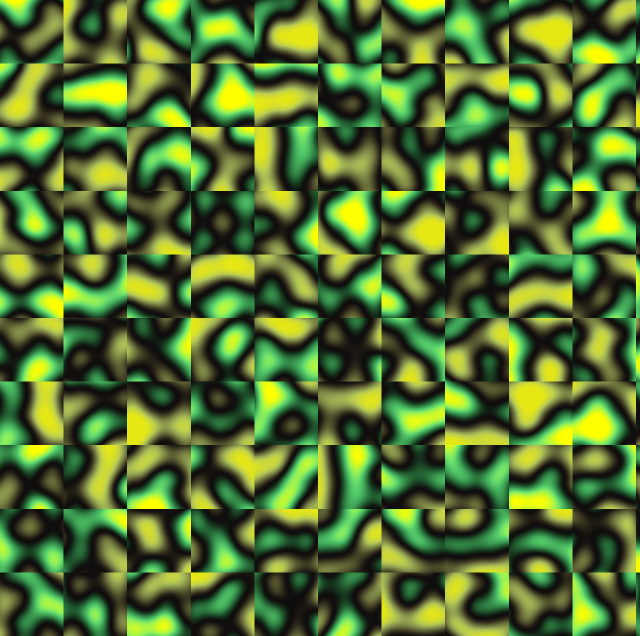
This pattern is drawn by a WebGL 1 fragment shader. Its source:

```glsl
precision highp float;
// Grid of square tiles, each a random window onto smooth noise with green and olive lobes.

uniform vec2 u_resolution;

float hash(vec2 p) {
  return fract(sin(dot(p, vec2(127.1, 311.7))) * 43758.5453);
}

// Dot product of a random unit gradient at a lattice corner with the offset from it
float cornerSlope(vec2 corner, vec2 offset) {
  float angle = 6.2832 * hash(corner);
  return dot(vec2(cos(angle), sin(angle)), offset);
}

float gradientNoise(vec2 p) {
  vec2 i = floor(p);
  vec2 f = fract(p);
  vec2 w = f * f * f * (f * (f * 6.0 - 15.0) + 10.0);
  vec2 e = vec2(1.0, 0.0);
  float low = mix(cornerSlope(i, f), cornerSlope(i + e.xy, f - e.xy), w.x);
  float high = mix(cornerSlope(i + e.yx, f - e.yx), cornerSlope(i + e.xx, f - e.xx), w.x);
  return mix(low, high, w.y);
}

// Positive lobes are vivid green, negative ones olive; both warm to yellow at the peak
vec3 lobeColor(float n) {
  float height = abs(n);
  float body = smoothstep(0.0, 0.38, height);
  float core = smoothstep(0.25, 0.52, height);
  vec3 dark = vec3(0.06, 0.05, 0.05);
  vec3 green = mix(dark, vec3(0.40, 0.93, 0.50), pow(vec3(body), vec3(1.25, 0.85, 0.95)));
  green = mix(green, vec3(1.0, 1.0, 0.0), core);
  vec3 olive = mix(dark, vec3(0.69, 0.78, 0.39), pow(vec3(body), vec3(0.9, 1.0, 1.0)));
  olive = mix(olive, vec3(0.90, 0.91, 0.08), core);
  return n > 0.0 ? green : olive;
}

vec3 tileColor(vec2 p) {
  vec2 tile = floor(p);
  vec2 start = 60.0 * vec2(hash(tile + 3.7), hash(tile + 19.3));
  return lobeColor(gradientNoise(start + 1.45 * fract(p)));
}

void main() {
  // Ten tiles fit the height; four samples per pixel smooth the seams
  vec3 color = vec3(0.0);
  for (int k = 0; k < 4; k++) {
    float s = float(k);
    vec2 jitter = vec2(mod(s, 2.0), floor(s / 2.0)) * 0.5 - 0.25;
    color += tileColor(10.0 * (gl_FragCoord.xy + jitter) / u_resolution.y);
  }
  gl_FragColor = vec4(color / 4.0, 1.0);
}
```
